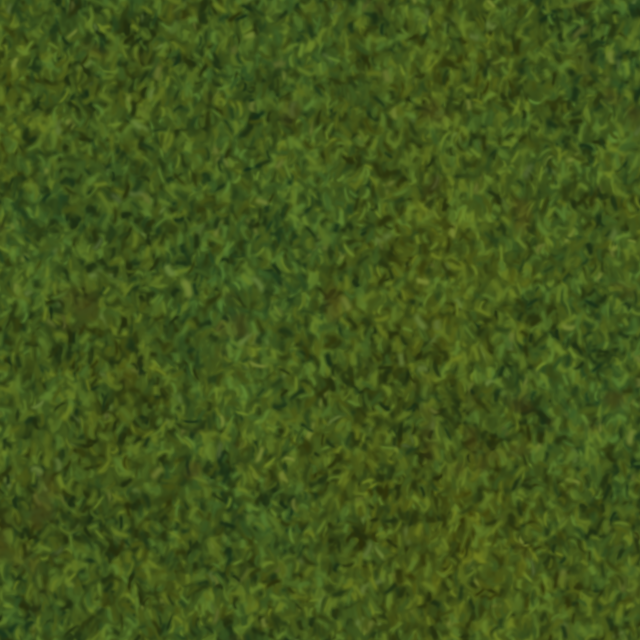
This texture is drawn by a WebGL 1 fragment shader. Its source:

```glsl
precision highp float;
// Soft, dense lawn seen from above: layers of short curved blades are
// scattered on jittered grids and blended by tone, warmth and dryness,
// then coloured through a green ramp with broad patches of variation.

uniform vec2 u_resolution;

const int   LAYERS      = 12;
const float CELL        = 0.030;   // grid spacing of each blade layer
const float HALF_MIN    = 0.010;   // half length of the shortest blade
const float HALF_MAX    = 0.021;
const float WIDTH_MIN   = 0.0032;  // soft half width of the thinnest blade
const float WIDTH_MAX   = 0.0062;
const float MAX_BEND    = 0.006;   // sideways sag at the tips
const float LEAN        = 1.75;    // spread of directions around upright
const float OPACITY     = 0.80;
const float DRY_SHARE   = 0.035;   // share of pale, dry blades
const float PATCH_TONE  = 0.20;
const float CLUMP_TONE  = 0.22;
const float PATCH_WARM  = 0.70;

const vec3 SHADOW_GREEN = vec3(0.125, 0.180, 0.060);
const vec3 MID_GREEN    = vec3(0.262, 0.348, 0.108);
const vec3 LIGHT_GREEN  = vec3(0.405, 0.520, 0.165);
const vec3 STRAW        = vec3(0.490, 0.540, 0.270);
const vec3 SOIL         = vec3(0.260, 0.230, 0.080);
const vec3 WARM_TINT    = vec3(0.050, 0.004, -0.030);

float hash(vec2 p) {
  return fract(sin(dot(p, vec2(127.1, 311.7))) * 43758.5453);
}

vec4 hash4(vec2 p) {
  vec4 phase = vec4(dot(p, vec2(127.1, 311.7)), dot(p, vec2(269.5, 183.3)),
                    dot(p, vec2(419.2, 371.9)), dot(p, vec2(97.3, 157.1)));
  return fract(sin(phase) * 43758.5453);
}

float valueNoise(vec2 p) {
  vec2 i = floor(p);
  vec2 f = fract(p);
  f = f * f * (3.0 - 2.0 * f);
  float low  = mix(hash(i), hash(i + vec2(1.0, 0.0)), f.x);
  float high = mix(hash(i + vec2(0.0, 1.0)), hash(i + vec2(1.0, 1.0)), f.x);
  return mix(low, high, f.y);
}

float fractalNoise(vec2 p) {
  return 0.55 * valueNoise(p) + 0.30 * valueNoise(p * 2.1 + 17.3)
       + 0.15 * valueNoise(p * 4.3 + 41.7);
}

// Coverage of one curved blade centred on the origin.
float bladeMask(vec2 p, float angle, float halfLength, float width, float bend) {
  float c = cos(angle);
  float s = sin(angle);
  vec2 q = vec2(c * p.x + s * p.y, c * p.y - s * p.x);
  float along = q.y / halfLength;
  float across = (q.x - bend * along * along) / width;
  return exp(-across * across) * (1.0 - smoothstep(0.35, 1.0, abs(along)));
}

// Blends one layer of blades over the shade (tone, warmth, dryness).
vec3 addBlades(vec3 shade, vec2 uv, float layer) {
  vec2 grid = uv / CELL + vec2(0.37, 0.61) * layer;
  vec2 home = floor(grid);
  for (int j = -1; j <= 1; j++) {
    for (int i = -1; i <= 1; i++) {
      vec2 cell = home + vec2(float(i), float(j));
      vec2 seed = cell + layer * vec2(13.7, 29.3);
      vec4 place = hash4(seed);
      vec4 form = hash4(seed + 71.9);
      vec2 offset = (grid - cell - place.xy) * CELL;
      float angle = (place.z + place.w - 1.0) * LEAN;
      float halfLength = mix(HALF_MIN, HALF_MAX, form.x);
      float width = mix(WIDTH_MIN, WIDTH_MAX, form.y);
      float bend = (fract(form.x * 7.31) * 2.0 - 1.0) * MAX_BEND;
      float mask = bladeMask(offset, angle, halfLength, width, bend);
      float warmth = fract(form.w * 9.17) * 2.0 - 1.0;
      float dryness = step(1.0 - DRY_SHARE, form.w);
      shade = mix(shade, vec3(form.z, warmth, dryness), mask * OPACITY);
    }
  }
  return shade;
}

vec3 grassColour(float tone) {
  vec3 lower = mix(SHADOW_GREEN, MID_GREEN, smoothstep(-0.1, 1.1, tone * 2.0));
  return mix(lower, LIGHT_GREEN, clamp(tone * 2.0 - 1.0, 0.0, 1.0));
}

void main() {
  vec2 uv = gl_FragCoord.xy / min(u_resolution.x, u_resolution.y);

  // Shaded thatch below, then blades from bottom to top.
  vec3 shade = vec3(0.30, 0.0, 0.0);
  for (int k = 0; k < LAYERS; k++) {
    shade = addBlades(shade, uv, float(k));
  }

  // Broad patches and small clumps vary light and hue.
  float broad = fractalNoise(uv * 5.0 + 3.1) - 0.5;
  float clump = fractalNoise(uv * 24.0 + 8.6) - 0.5;
  float warmPatch = fractalNoise(uv * 4.0 + 23.4) - 0.5;
  float tone = shade.x + PATCH_TONE * broad + CLUMP_TONE * clump;
  float warmth = shade.y * 0.8 + PATCH_WARM * warmPatch * 2.0;

  vec3 colour = grassColour(clamp(tone, 0.0, 1.0)) + WARM_TINT * warmth;
  colour = mix(colour, STRAW, shade.z * 0.55);

  // Rare worn spots let brown soil show through.
  float worn = smoothstep(0.68, 0.86, fractalNoise(uv * 13.0 + 51.2));
  colour = mix(colour, SOIL, worn * 0.45);

  gl_FragColor = vec4(clamp(colour, 0.0, 1.0), 1.0);
}
```
